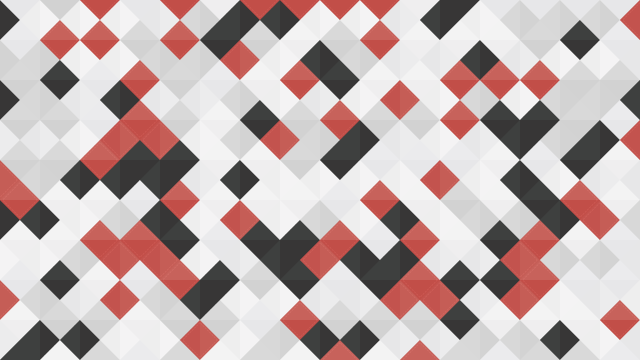
Give the GLSL for this background, as a Shadertoy shader.

```glsl
// Mosaic of red, charcoal and pale grey diamonds with softly folded halves.
#define ROWS 9.0          // diamonds per canvas height
#define DARK_SHARE 0.20
#define RED_SHARE 0.185
#define GREY_SHARE 0.19
#define SEED 17.0
#define STITCH_INSET 0.065
#define STITCH_WIDTH 0.014
#define SAMPLES 4

const vec3 CHARCOAL = vec3(0.23, 0.232, 0.23);
const vec3 RED      = vec3(0.77, 0.345, 0.32);
const vec3 GREY     = vec3(0.836);
const vec3 PALE     = vec3(0.915, 0.915, 0.92);
const vec3 WHITE    = vec3(0.945, 0.943, 0.945);

float hash(vec2 p) {
    vec3 q = fract(vec3(p.xyx) * 0.1031);
    q += dot(q, q.yzx + 33.33);
    return fract((q.x + q.y) * q.z);
}

// Fold shade: upright seams split left and right, level seams top and bottom.
float foldSide(vec2 id, vec2 local) {
    bool upright = mod(id.x + id.y, 2.0) > 0.5;
    float across = upright ? -(local.x + local.y) : local.x - local.y;
    return across > 0.0 ? 1.0 : -1.0;
}

// Faint dashed line just inside the border of a tile.
float stitch(vec2 local) {
    vec2 d = 0.5 - abs(local);
    float border = min(d.x, d.y);
    float along = d.x < d.y ? local.y : local.x;
    float line = step(abs(border - STITCH_INSET), STITCH_WIDTH);
    return line * step(0.3, fract(along * 9.0));
}

vec3 mosaic(vec2 p) {
    // Diagonal axes turn the diamonds into unit squares.
    vec2 diagonal = vec2(p.x + p.y, p.x - p.y);
    vec2 id = floor(diagonal);
    vec2 local = diagonal - id - 0.5;
    float side = foldSide(id, local);
    bool upright = mod(id.x + id.y, 2.0) > 0.5;
    float pick = hash(id + SEED);

    if (pick < DARK_SHARE)
        return CHARCOAL + side * vec3(0.014, 0.02, 0.018);
    pick -= DARK_SHARE;
    if (pick < RED_SHARE) {
        vec3 fold = upright ? vec3(-0.004, -0.018, -0.016) : vec3(0.01, 0.04, 0.038);
        return RED + side * fold + 0.05 * stitch(local);
    }
    pick -= RED_SHARE;
    if (pick < GREY_SHARE)
        return GREY + side * (upright ? 0.01 : 0.014);
    vec3 light = hash(id + SEED * 3.0) < 0.5 ? PALE : WHITE;
    return light + side * (upright ? -0.01 : 0.008);
}

void mainImage(out vec4 fragColor, in vec2 fragCoord) {
    // Average a small grid of samples to smooth the edges.
    vec3 color = vec3(0.0);
    for (int j = 0; j < SAMPLES; j++)
        for (int i = 0; i < SAMPLES; i++) {
            vec2 offset = (vec2(i, j) + 0.5) / float(SAMPLES) - 0.5;
            color += mosaic((fragCoord + offset) * ROWS / iResolution.y);
        }
    fragColor = vec4(color / float(SAMPLES * SAMPLES), 1.0);
}
```
